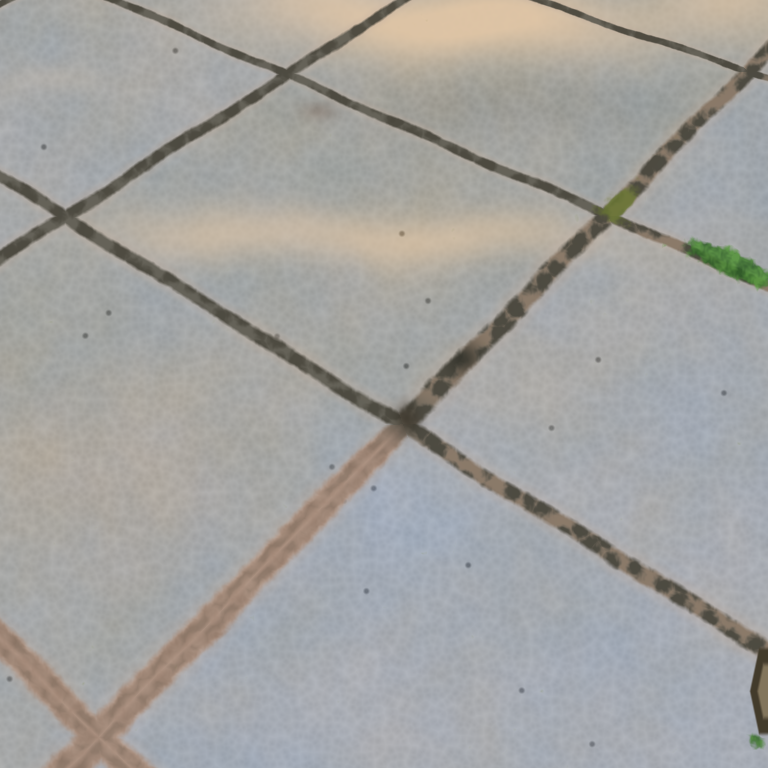
This texture is drawn by a WebGL 1 fragment shader. Its source:

```glsl
precision highp float;
uniform vec2 u_resolution;

vec2 hash2(vec2 p) {
  return fract(sin(vec2(dot(p, vec2(127.1, 311.7)), dot(p, vec2(269.5, 183.3)))) * 4375.85);
}

// Distance to the nearest scattered point
float cellular(vec2 p) {
  vec2 cell = floor(p), f = fract(p);
  float nearest = 2.0;
  for (int y = -1; y <= 1; y++) {
    for (int x = -1; x <= 1; x++) {
      vec2 o = vec2(float(x), float(y));
      nearest = min(nearest, length(o + hash2(cell + o) - f));
    }
  }
  return nearest;
}

// Smooth cloudiness, roughly -1 to 1
float clouds(vec2 p) {
  float sum = 0.0, gain = 0.5;
  for (int i = 0; i < 4; i++) {
    sum += gain * sin(p.x + 1.7 * sin(p.y * 0.8)) * cos(p.y + 1.3 * sin(p.x * 0.7));
    p = mat2(1.4, 1.2, -1.2, 1.4) * p + 2.3;
    gain *= 0.65;
  }
  return sum;
}

float blob(vec2 p, vec2 center, vec2 radius) {
  vec2 d = (p - center) / radius;
  return exp(-dot(d, d));
}

void main() {
  vec2 view = gl_FragCoord.xy / u_resolution;
  view.y = 1.0 - view.y;

  // Perspective projection onto the floor grid
  vec2 bent = view + 0.0015 * vec2(sin(view.y * 43.0), sin(view.x * 37.0));
  vec3 h = vec3(bent, 1.0);
  vec2 grid = vec2(dot(h, vec3(-0.336, -0.328, 0.3574)), dot(h, vec3(0.3395, -0.55, 0.1267)))
            / dot(h, vec3(0.0074, 0.2089, 0.1767));
  grid.y *= grid.y < 0.0 ? 1.058 : 1.0;
  vec2 tile = floor(grid);
  vec2 joint = floor(grid + 0.5);
  vec2 gap = abs(grid - joint);

  // Tile glaze: cool and warm greys with mottling
  float broad = clouds(view * 13.0 + tile * 3.0);
  float fine = clouds(view * 85.0);
  float grain = cellular(view * 100.0);
  float cool = 0.12 + 0.32 * abs(tile.x) + 0.5 * view.y + 0.25 * broad;
  vec3 color = mix(vec3(0.635, 0.635, 0.605), vec3(0.655, 0.675, 0.71), clamp(cool, 0.0, 1.0));
  color += vec3(0.035, 0.012, -0.015) * clouds(view * 9.0 + 4.0);
  color += 0.018 * fine + 0.045 * (grain - 0.45);
  color += vec3(0.05, 0.01, -0.03) * blob(view, vec2(0.15, 0.63), vec2(0.16, 0.12));
  color += vec3(-0.03, 0.0, 0.04) * blob(view, vec2(0.54, 0.65), vec2(0.13, 0.1));

  // Bands of sunlight and the shade between them
  vec2 lit = view + vec2(0.0, 0.008 * sin(view.x * 21.0));
  float sun = 0.62 * blob(lit, vec2(0.55, 0.31), vec2(0.24, 0.033))
            + 0.4 * blob(lit, vec2(0.25, 0.3), vec2(0.13, 0.04))
            + 1.0 * blob(lit, vec2(0.63, 0.03), vec2(0.2, 0.05))
            + 0.5 * blob(lit, vec2(0.4, 0.0), vec2(0.13, 0.06))
            + 0.6 * blob(lit, vec2(0.96, 0.0), vec2(0.1, 0.06))
            + 0.2 * blob(lit, vec2(0.06, 0.11), vec2(0.08, 0.02));
  color = mix(color, vec3(0.89, 0.78, 0.65), clamp(sun, 0.0, 0.9));
  color -= 0.035 * blob(view, vec2(0.65, 0.14), vec2(0.22, 0.04));

  // Sparse specks and a faint stain
  vec2 speckCell = floor(view * 24.0);
  vec2 chance = hash2(speckCell + 7.0);
  float speck = length(fract(view * 24.0) - 0.2 - 0.6 * hash2(speckCell));
  color -= 0.22 * step(0.95, chance.x) * smoothstep(0.13, 0.03, speck);
  color -= vec3(0.06, 0.09, 0.1) * blob(view, vec2(0.415, 0.145), vec2(0.022, 0.012));

  // Joints: dark with dirt, worn to clay at the front and right
  bool across = gap.x < gap.y;
  float d = min(gap.x, gap.y) + 0.004 * fine;
  float front = across ? smoothstep(0.06, -0.1, grid.y) * step(abs(joint.x), 0.5)
                       : step(joint.y, -0.5);
  float worn = across ? step(abs(joint.x), 0.5) * smoothstep(0.0, 0.15, grid.y)
                      : smoothstep(0.05, -0.12, grid.x);
  float patches = smoothstep(0.25, 0.65, cellular(view * 38.0) + 0.25 * fine);
  vec3 dirt = vec3(0.27, 0.26, 0.22) + 0.1 * patches;
  dirt = mix(dirt, vec3(0.53, 0.46, 0.39), worn * patches);
  float width = 0.021 + 0.006 * front;
  color = mix(color, vec3(0.77, 0.69, 0.63), 0.3 * smoothstep(0.055, 0.02, d));
  vec3 clay = vec3(0.67, 0.56, 0.49) + 0.05 * fine;
  float crack = smoothstep(0.014, 0.003, abs(d - 0.012)) * (0.4 + 0.6 * patches);
  clay = mix(clay, vec3(0.42, 0.35, 0.29), 0.5 * crack);
  float seam = smoothstep(width + 0.007, width - 0.007, d);
  color = mix(color, mix(dirt, clay, front), 0.92 * seam);
  color = mix(color, vec3(0.2, 0.18, 0.14), 0.75 * blob(view, vec2(0.53, 0.545), vec2(0.014, 0.018)));
  color = mix(color, vec3(0.19, 0.19, 0.16), 0.8 * seam * blob(view, vec2(0.605, 0.467), vec2(0.022)));

  // Chipped stone at the right edge
  vec2 chip = abs(view - vec2(1.003, 0.9)) / vec2(0.026, 0.055);
  float rim = max(chip.y, chip.x + 0.45 * chip.y);
  color = mix(color, vec3(0.26, 0.23, 0.17), smoothstep(1.08, 0.95, rim));
  color = mix(color, vec3(0.51, 0.46, 0.36), smoothstep(0.72, 0.55, rim));

  // Moss in the damp joints
  float tuft = 0.22 * fine + 0.2 * (grain - 0.4);
  float olive = blob(view, vec2(0.805, 0.265), vec2(0.032, 0.025)) * (0.35 + 0.65 * seam);
  color = mix(color, vec3(0.41, 0.46, 0.2), 0.85 * smoothstep(0.2, 0.65, olive + tuft));
  vec2 sprig = view - vec2(0.95, 0.343);
  sprig.y -= 0.42 * sprig.x;
  float moss = blob(sprig, vec2(0.0), vec2(0.065, 0.019))
             + 0.6 * blob(view, vec2(0.985, 0.965), vec2(0.018, 0.016));
  vec3 green = mix(vec3(0.18, 0.36, 0.15), vec3(0.34, 0.58, 0.24), clamp(0.5 + fine, 0.0, 1.0));
  color = mix(color, green, 0.9 * smoothstep(0.3, 0.6, moss + tuft));

  gl_FragColor = vec4(clamp(color, 0.0, 1.0), 1.0);
}
```
